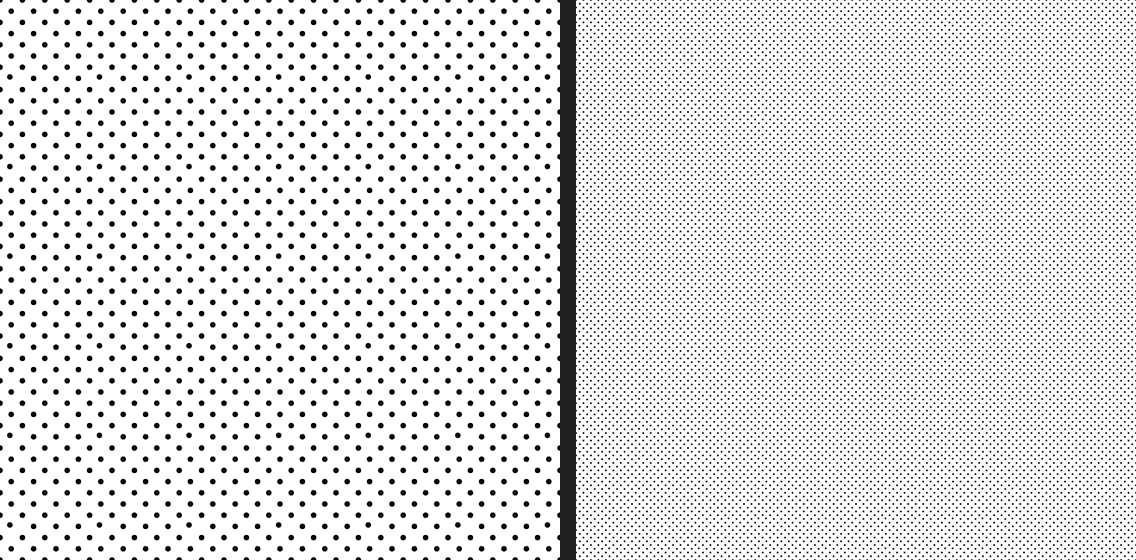
Left: one tile. Right: repeated 3 by 3.
Give the GLSL for this pattern, as a Shadertoy shader.

```glsl
const float CELLS = 25.0;          // lattice cells across and down
const float DOT_RADIUS = 0.124;    // in cell widths
const float NUDGE_PERIOD = 4.0;    // cells between nudged dots
const vec2 NUDGE = vec2(-0.06, 0.065);
const vec3 PAPER = vec3(1.0);
const vec3 INK = vec3(0.02);

float dotDistance(vec2 p, vec2 center, float radius) {
    return length(p - center) - radius;
}

// 1.0 for cells whose central dot sits slightly off the lattice
float isNudged(vec2 cell, float period) {
    vec2 phase = mod(cell, period);
    return float(phase.x < 0.5 && abs(phase.y - 1.0) < 0.5);
}

// Staggered dots: one at each cell corner, one at each cell centre
float staggeredDots(vec2 p, float radius) {
    vec2 corner = floor(p + 0.5);
    vec2 cell = mod(floor(p), CELLS);
    vec2 center = floor(p) + 0.5 + NUDGE * isNudged(cell, NUDGE_PERIOD);
    return min(dotDistance(p, corner, radius), dotDistance(p, center, radius));
}

void mainImage(out vec4 fragColor, in vec2 fragCoord) {
    vec2 p = fragCoord / iResolution.xy * CELLS;
    float pixel = CELLS / iResolution.y;

    // Antialiased ink coverage
    float edge = 0.7 * pixel;
    float ink = 1.0 - smoothstep(-edge, edge, staggeredDots(p, DOT_RADIUS));

    fragColor = vec4(mix(PAPER, INK, ink), 1.0);
}
```
